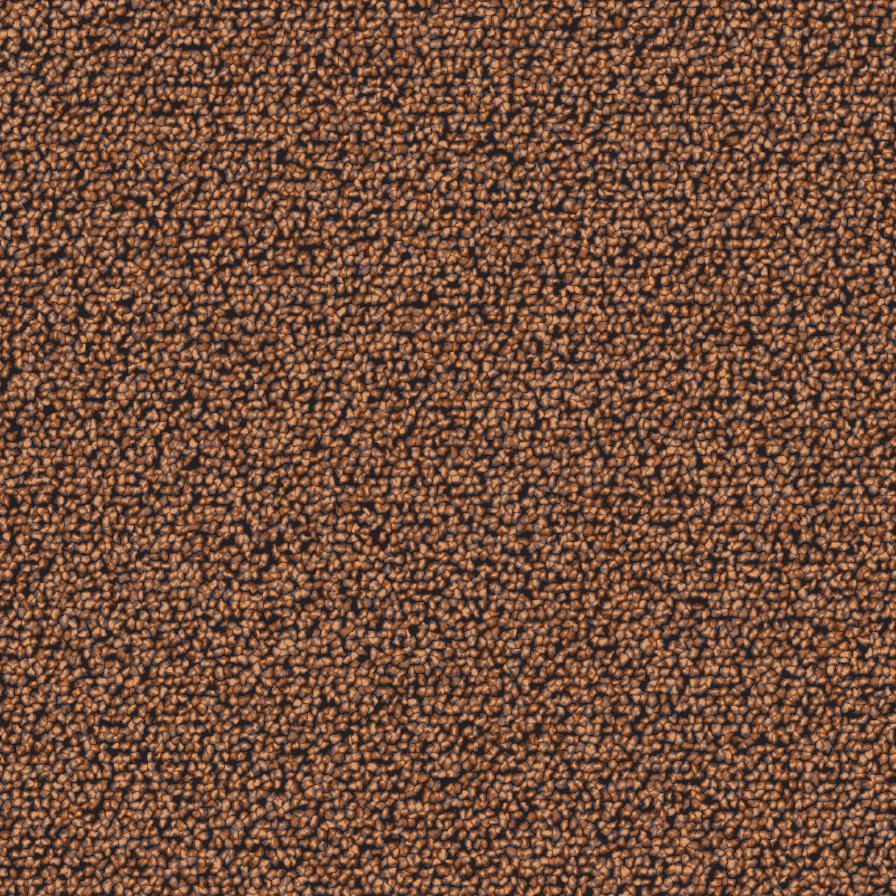
Write a Shadertoy shader that draws this texture.

```glsl
#define GRAINS 94.0
#define GRAIN_AXES vec2(0.68, 0.45)
#define JITTER 0.62
#define LEAN 0.9
#define LEAN_SPREAD 2.2
#define FIBRE_AMOUNT 0.5
#define SHADOW vec3(0.14, 0.12, 0.125)
#define BROWN vec3(0.37, 0.21, 0.13)
#define MAUVE vec3(0.35, 0.27, 0.26)
#define RUST vec3(0.62, 0.37, 0.22)
#define GREIGE vec3(0.55, 0.41, 0.34)
#define PEACH vec3(0.85, 0.60, 0.41)

float hash(vec2 p) {
    return fract(sin(dot(p, vec2(127.1, 311.7))) * 43758.5453);
}

float valueNoise(vec2 p) {
    vec2 cell = floor(p);
    vec2 f = fract(p);
    f = f * f * (3.0 - 2.0 * f);
    float low = mix(hash(cell), hash(cell + vec2(1.0, 0.0)), f.x);
    float high = mix(hash(cell + vec2(0.0, 1.0)), hash(cell + vec2(1.0)), f.x);
    return mix(low, high, f.y);
}

// Returns height of the top grain, height of the next one, side light, grain tint
vec4 grainField(vec2 p) {
    vec4 top = vec4(-2.0, -2.0, 0.0, 0.5);
    for (int y = -1; y <= 1; y++) {
        // Every other row is staggered by half a grain
        float row = floor(p.y) + float(y);
        float shift = 0.5 * mod(row, 2.0);
        for (int x = -1; x <= 1; x++) {
            vec2 cell = vec2(floor(p.x - shift) + float(x), row);
            vec2 jitter = vec2(hash(cell), hash(cell + 37.3)) - 0.5;
            vec2 offset = p - cell - vec2(0.5 + shift, 0.5) - JITTER * jitter;
            float angle = LEAN + LEAN_SPREAD * (hash(cell + 71.9) - 0.5);
            vec2 axis = vec2(cos(angle), sin(angle));
            vec2 local = vec2(dot(offset, axis), dot(offset, vec2(-axis.y, axis.x)));
            // Bend each grain into a bean
            local.y += 0.9 * (hash(cell + 13.7) - 0.5) * local.x * local.x;
            local /= GRAIN_AXES * mix(0.85, 1.15, hash(cell + 5.1));
            float height = 1.0 - dot(local, local);
            if (height > top.x) {
                float light = dot(offset, vec2(-0.35, 0.8));
                top = vec4(height, top.x, light, hash(cell + 93.3));
            } else {
                top.y = max(top.y, height);
            }
        }
    }
    return top;
}

void mainImage(out vec4 fragColor, in vec2 fragCoord) {
    vec2 p = fragCoord / iResolution.y * GRAINS;

    // Ragged outlines and fine fibres
    vec2 warp = vec2(valueNoise(p * 2.3), valueNoise(p * 2.3 + 50.0)) - 0.5;
    vec4 grain = grainField(p + 0.36 * warp);
    float fibre = valueNoise(p * vec2(3.4, 3.0) + 19.0) - 0.5;

    // Domed light, soft creases, curved strands that follow the outlines
    float crease = 1.0 - smoothstep(0.0, 0.45, grain.x - grain.y);
    float strand = sin(8.0 * grain.x + 6.28 * grain.w);
    strand *= 1.0 - smoothstep(0.1, 0.7, grain.x);
    float tone = grain.x + 0.6 * grain.z - 0.16 * crease + 0.15 * strand;
    tone += FIBRE_AMOUNT * fibre + 0.16 * (grain.w - 0.5);

    // Warm cores against greyed fringes
    float greyness = valueNoise(p * 2.6 + 83.0) + 0.3 * (grain.w - 0.5);
    greyness -= 0.12 * (grain.x - 0.3);
    greyness = smoothstep(0.32, 0.68, greyness);
    vec3 middle = mix(BROWN, MAUVE, greyness);
    vec3 bright = mix(RUST, GREIGE, greyness);

    vec3 color = mix(SHADOW, middle, smoothstep(-0.34, 0.2, tone));
    color = mix(color, bright, smoothstep(0.28, 0.72, tone));
    color = mix(color, PEACH, smoothstep(0.75, 1.04, tone));
    fragColor = vec4(color, 1.0);
}
```
